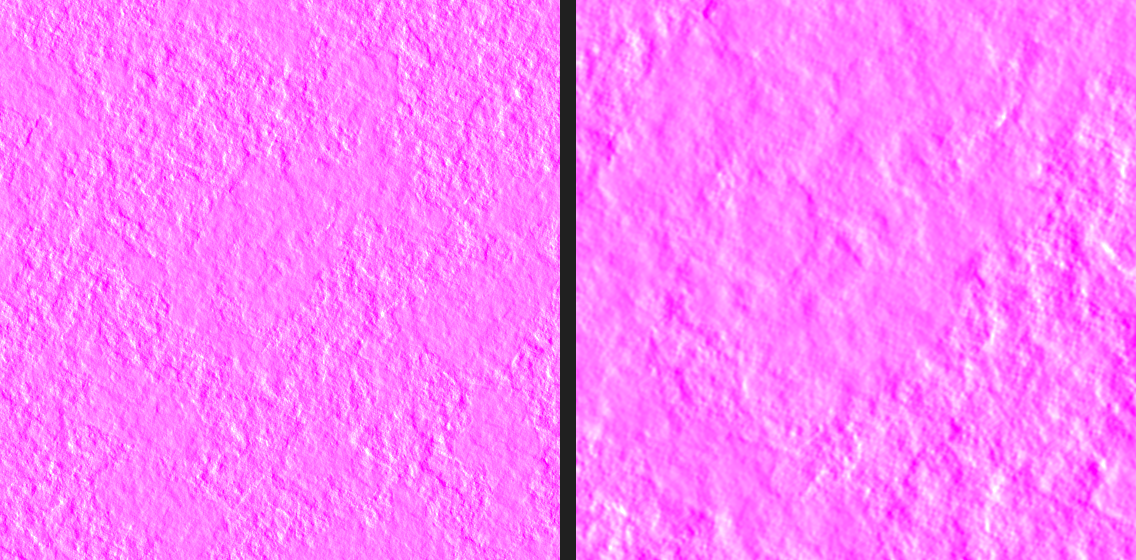
Left, the full canvas; right, a detail of the centre.
Write a WebGL 2 fragment shader that draws this texture map.

```glsl
#version 300 es
precision highp float;
// Rough plaster relief: flat worn plates among crumbly grain, side-lit in magenta.

uniform vec2 u_resolution;
out vec4 fragColor;

const vec2 LIGHT_DIR = vec2(0.975, 0.222);  // towards the right, slightly up
const float SLOPE_STEP = 0.0019;            // sampling distance in canvas units
const float BASE_GREEN = 0.497;

// Integer hash of a lattice cell, 0 to 1
float hash(ivec2 cell, uint seed) {
    uint h = uint(cell.x) * 1597334677u ^ uint(cell.y) * 3812015801u ^ seed * 668265263u;
    h = (h ^ (h >> 16)) * 2146121005u;
    h = (h ^ (h >> 15)) * 2221713035u;
    h ^= h >> 16;
    return float(h >> 8) / 16777216.0;
}

// Smooth value noise, 0 to 1
float valueNoise(vec2 p, uint seed) {
    ivec2 cell = ivec2(floor(p));
    vec2 f = fract(p);
    vec2 w = f * f * f * (f * (f * 6.0 - 15.0) + 10.0);
    float low = mix(hash(cell, seed), hash(cell + ivec2(1, 0), seed), w.x);
    float high = mix(hash(cell + ivec2(0, 1), seed), hash(cell + ivec2(1, 1), seed), w.x);
    return mix(low, high, w.y);
}

// Layered noise, each octave turned to hide the lattice, 0 to 1
float fbm(vec2 p, int octaves, uint seed) {
    const mat2 TURN = mat2(0.8, 0.6, -0.6, 0.8);
    float sum = 0.0, total = 0.0, amplitude = 1.0;
    p = TURN * p;
    for (int i = 0; i < octaves; i++) {
        sum += amplitude * valueNoise(p, seed + uint(i));
        total += amplitude;
        amplitude *= 0.5;
        p = TURN * p * 2.03 + 7.3;
    }
    return sum / total;
}

// Height of the plaster; its slope is in units of brightness
float plasterHeight(vec2 p) {
    // Plates with ragged, worn rims
    float plateField = fbm(p * 8.5, 6, 11u);
    float plate = smoothstep(0.47, 0.55, plateField);
    float roughness = mix(1.0, 0.52, smoothstep(0.46, 0.60, plateField));

    // Small chips and lumps, mostly between the plates
    float chips = smoothstep(0.42, 0.62, fbm(p * 23.0, 5, 31u));

    // Fine sandy grain over everything
    float grain = fbm(p * 52.0, 4, 53u);

    return 0.0015 * plate + roughness * (0.0018 * chips + 0.0053 * grain);
}

// Descent of the surface towards the light
float slopeTowards(vec2 p, vec2 direction, float stepSize) {
    vec2 offset = 0.5 * stepSize * direction;
    return (plasterHeight(p - offset) - plasterHeight(p + offset)) / stepSize;
}

void main() {
    vec2 uv = gl_FragCoord.xy / min(u_resolution.x, u_resolution.y);
    float light = slopeTowards(uv, LIGHT_DIR, SLOPE_STEP);
    float green = clamp(BASE_GREEN + light, 0.0, 1.0);
    fragColor = vec4(1.0, green, 1.0, 1.0);
}
```
